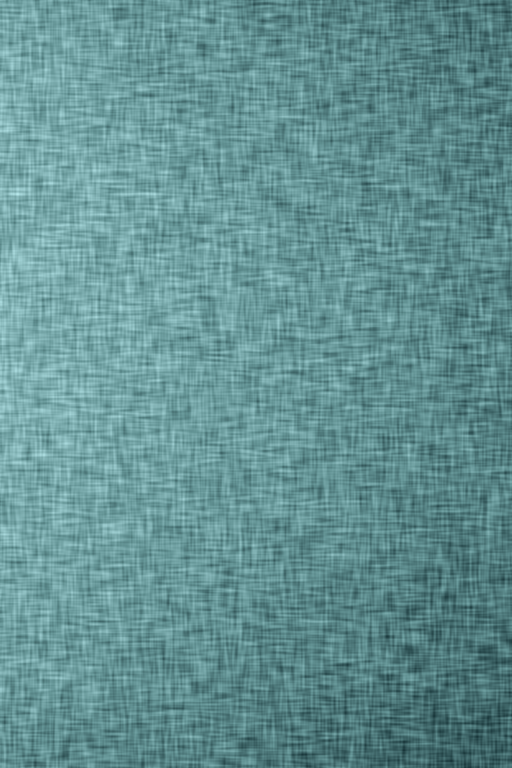
Give the GLSL for this texture, as a Shadertoy shader.

```glsl
// Teal slub-weave cloth: fine irregular threads run across and down, made of
// gradient noise stretched along each direction in several thicknesses.
// A soft light from the left falls off to the right, the top and the bottom.

#define DEEP_TEAL   vec3(0.23, 0.38, 0.39)
#define MID_TEAL    vec3(0.39, 0.58, 0.585)
#define PALE_TEAL   vec3(0.56, 0.75, 0.76)
#define THREADS     300.0  // finest threads per canvas height
#define SLUBS       38.0   // shortest thread pieces per canvas height
#define WEFT_DEPTH  0.68   // contrast of the horizontal threads
#define WARP_DEPTH  0.60   // contrast of the vertical threads
#define BLOTCH      0.09   // contrast of the cloudy patches
#define LIGHT_LEVEL 0.84   // tone at the brightest point
#define LIGHT_Y     0.60   // height of the brightest point
#define FALL_OFF    vec2(0.50, 1.05)

float hash(vec2 cell) {
    vec3 q = fract(cell.xyx * vec3(0.1031, 0.1030, 0.0973));
    q += dot(q, q.yzx + 33.33);
    return fract((q.x + q.y) * q.z);
}

vec2 gradient(vec2 cell) {
    float angle = 6.2832 * hash(cell);
    return vec2(cos(angle), sin(angle));
}

// Gradient noise, roughly -0.7 to 0.7
float noise(vec2 p) {
    vec2 cell = floor(p), f = p - cell;
    vec2 blend = f * f * f * (f * (f * 6.0 - 15.0) + 10.0);
    vec2 right = vec2(1.0, 0.0), up = vec2(0.0, 1.0);
    float a = dot(gradient(cell), f);
    float b = dot(gradient(cell + right), f - right);
    float c = dot(gradient(cell + up), f - up);
    float d = dot(gradient(cell + 1.0), f - 1.0);
    return mix(mix(a, b, blend.x), mix(c, d, blend.x), blend.y);
}

// Threads along x: close, unrelated thicknesses hide the noise lattice
float threads(vec2 p, float seed) {
    p.y += 0.0015 * noise(p * vec2(6.0, 14.0) + seed);
    vec2 scale = vec2(SLUBS, THREADS);
    float sum = 0.0, weight = 0.5;
    for (int i = 0; i < 5; i++) {
        sum += weight * noise(p * scale + seed);
        scale *= vec2(0.87, 0.73);
        weight *= 0.8;
        seed += 37.37;
    }
    return sum;
}

void mainImage(out vec4 fragColor, in vec2 fragCoord) {
    vec2 uv = fragCoord / iResolution.xy;
    vec2 p = fragCoord / iResolution.y;

    // Light
    float fromCentre = uv.y - LIGHT_Y;
    float tone = LIGHT_LEVEL - dot(FALL_OFF, vec2(uv.x, fromCentre * fromCentre));

    // Cloudy patches, which also let one thread direction dominate
    float patches = noise(p * 9.0 + 5.3) + 0.8 * noise(p * 23.0 + 71.7);
    float lean = 0.4 * noise(p * 17.0 + 140.4);
    tone += BLOTCH * patches;

    // Weave
    tone += WEFT_DEPTH * (1.0 + lean) * threads(p, 11.31);
    tone += WARP_DEPTH * (1.0 - lean) * threads(p.yx, 203.77);

    // Tone to colour
    vec3 color = mix(DEEP_TEAL, MID_TEAL, min(2.0 * tone, 1.0));
    color += (PALE_TEAL - MID_TEAL) * max(2.0 * tone - 1.0, 0.0);
    fragColor = vec4(clamp(color, 0.0, 1.0), 1.0);
}
```
